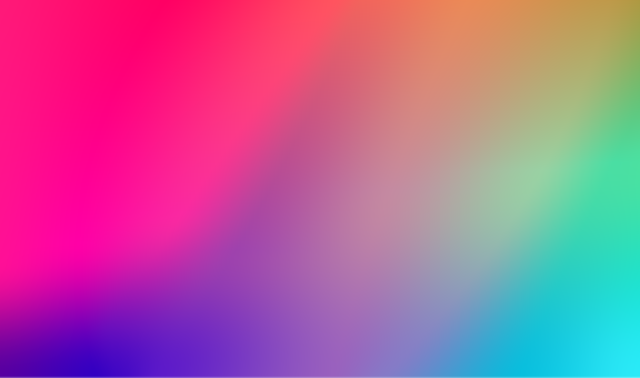
Reproduce this background procedurally as a Shadertoy shader.

```glsl
// Soft mesh gradient: curved diagonal bands of pink, violet, coral, sage and cyan.

#define EASE 0.45          // 0 = crisp creases between bands, 1 = fully eased
#define COLUMNS 64.0       // faint tonal steps across the canvas
#define STEP_X 0.25        // strength of the steps across
#define STEP_Y 0.08        // strength of the steps down
#define RIM_HEIGHT 0.0033  // pale line along the foot
#define RIM_STRENGTH 0.25
#define GLOW_RADIUS 0.22   // reach of the corner light, in canvas heights
#define GLOW_COLOR vec3(0.26, 0.05, 0.07)

// Colour of one band down the canvas: linear to the knee, then eased to the foot.
vec3 ramp(float depth, vec3 top, vec3 middle, vec3 foot, float knee) {
    vec3 upper = mix(top, middle, clamp(depth / knee, 0.0, 1.0));
    return mix(upper, foot, smoothstep(knee, 1.0, depth));
}

// Position of a band centre as a quadratic curve of depth.
float curve(float depth, float start, float slope, float bend) {
    return start + depth * (slope + bend * depth);
}

// Blend weight across the gap between two neighbouring bands.
float across(float left, float right, float x) {
    float t = clamp((x - left) / max(right - left, 0.001), 0.0, 1.0);
    return mix(t, t * t * (3.0 - 2.0 * t), EASE);
}

// Staircase with softened risers at the cell borders.
vec2 stairs(vec2 p, vec2 cells) {
    vec2 s = p * cells + 0.5;
    return (floor(s) + smoothstep(0.3, 0.7, fract(s)) - 0.5) / cells;
}

void mainImage(out vec4 fragColor, in vec2 fragCoord) {
    vec2 uv = fragCoord / iResolution.xy;
    float aspect = iResolution.x / iResolution.y;
    vec2 place = vec2(uv.x, 1.0 - uv.y);
    vec2 stepped = stairs(place, vec2(COLUMNS, COLUMNS / aspect));
    place = mix(place, stepped, vec2(STEP_X, STEP_Y));
    float x = place.x;
    float depth = place.y;

    // Band centres, left to right
    float ridge  = curve(depth, 0.26, -0.40, 0.29);
    float edge   = max(curve(depth, 0.525, -0.46, 0.06), ridge + 0.04);
    float crease = curve(depth, 0.565, -0.25, -0.07);
    float centre = curve(depth, 0.73, -0.27, 0.06);
    float sage   = curve(depth, 0.95, -0.13, -0.22);
    float cyan   = curve(depth, 1.08, -0.29, 0.02);
    float border = curve(depth, 1.10, -0.20, 0.10);

    // Band colours
    vec3 pinkSide = ramp(depth, vec3(1.0, 0.10, 0.47), vec3(1.0, 0.06, 0.59),
                         vec3(0.34, 0.0, 0.63), 0.69);
    vec3 magenta = ramp(depth, vec3(1.0, 0.0, 0.39), vec3(1.0, 0.0, 0.65),
                        vec3(0.20, 0.0, 0.76), 0.64);
    vec3 hotEdge = ramp(depth, vec3(1.0, 0.33, 0.37), vec3(0.98, 0.16, 0.63),
                        vec3(0.26, 0.03, 0.77), 0.56);
    vec3 violet = ramp(depth, vec3(0.95, 0.39, 0.36), vec3(0.62, 0.26, 0.68),
                       vec3(0.36, 0.10, 0.79), 0.66);
    vec3 mauve = ramp(depth, vec3(0.92, 0.54, 0.34), vec3(0.77, 0.54, 0.63),
                      vec3(0.60, 0.38, 0.745), 0.50);
    vec3 paleSage = ramp(depth, vec3(0.75, 0.60, 0.29), vec3(0.60, 0.82, 0.64),
                         vec3(0.52, 0.48, 0.78), 0.45);
    vec3 turquoise = ramp(depth, vec3(0.56, 0.60, 0.19), vec3(0.29, 0.87, 0.64),
                          vec3(0.0, 0.74, 0.86), 0.43);
    vec3 aqua = ramp(depth, vec3(0.50, 0.61, 0.18), vec3(0.30, 0.89, 0.62),
                     vec3(-0.10, 0.87, 0.90), 0.40);

    // Sweep through the bands
    vec3 color = pinkSide;
    color = mix(color, magenta, across(0.0, ridge, x));
    color = mix(color, hotEdge, across(ridge, edge, x));
    color = mix(color, violet, across(edge, crease, x));
    color = mix(color, mauve, across(crease, centre, x));
    color = mix(color, paleSage, across(centre, sage, x));
    color = mix(color, turquoise, across(sage, cyan, x));
    color = mix(color, aqua, across(cyan, border, x));

    // Light in the lower right corner
    vec2 corner = vec2((1.0 - x) * aspect, 1.0 - depth) / GLOW_RADIUS;
    color += GLOW_COLOR * exp(-dot(corner, corner));

    // Pale rim along the foot, antialiased over one pixel
    float rim = clamp((RIM_HEIGHT - uv.y) * iResolution.y + 0.5, 0.0, 1.0);
    color = mix(clamp(color, 0.0, 1.0), vec3(1.0), rim * RIM_STRENGTH);

    fragColor = vec4(color, 1.0);
}
```
